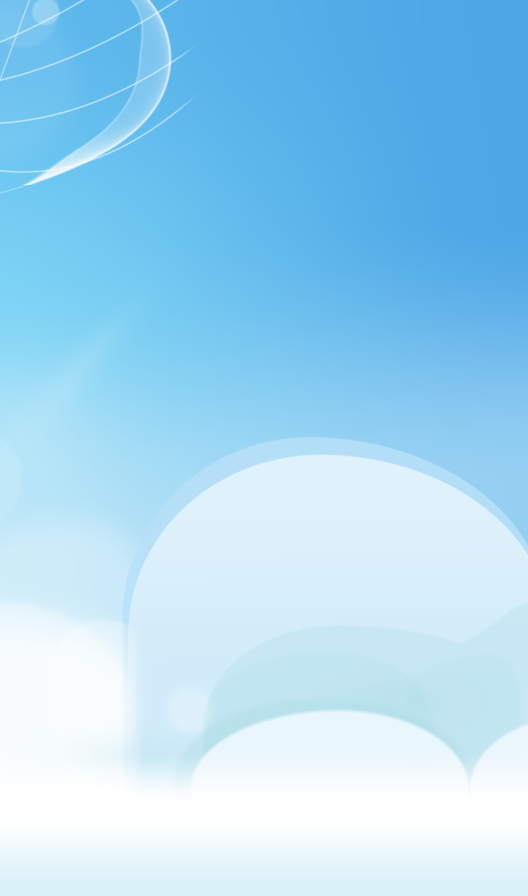
Reproduce this background procedurally as a Shadertoy shader.

```glsl
// A bright sky fading into pale layered clouds above a white mist,
// with a glassy crescent and fine arcs in the upper left corner.
// Clouds are two-sided ellipses; arcs and crescent are polynomial curves.

// Signed distance to a dome with separate left and right radii.
// Below its base the sides continue straight down.
float dome(vec2 p, vec2 base, float left, float right, float height) {
    vec2 radii = vec2(p.x < base.x ? left : right, height);
    vec2 q = (p - base) / radii;
    q.y = max(q.y, 0.0);
    float f = length(q);
    return f * (f - 1.0) / max(length(q / radii), 1e-4);
}

float ellipseGlow(vec2 p, vec2 centre, vec2 radii) {
    vec2 q = (p - centre) / radii;
    return exp(-dot(q, q));
}

// Coverage of a shape whose edge is softened over the given width.
float cover(float d, float soft) {
    return 1.0 - smoothstep(-soft, soft, d);
}

vec3 skyColour(vec2 p) {
    float low = 1.0 - smoothstep(0.36, 0.68, p.y);
    vec3 left = mix(vec3(0.49, 0.83, 0.96), vec3(0.37, 0.73, 0.93), smoothstep(0.64, 1.0, p.y));
    left = mix(left, vec3(0.74, 0.90, 0.97), low);
    vec3 right = mix(vec3(0.30, 0.65, 0.90), vec3(0.58, 0.81, 0.95),
                     1.0 - smoothstep(0.46, 0.76, p.y));
    return mix(left, right, smoothstep(-0.05, 0.62, p.x));
}

void mainImage(out vec4 fragColor, in vec2 fragCoord) {
    vec2 p = fragCoord / iResolution.y;
    float px = 1.0 / iResolution.y;
    vec3 white = vec3(1.0);
    vec3 teal = vec3(0.64, 0.85, 0.88);
    vec3 col = skyColour(p);

    // Hazy light on the left, with a slanted ray
    col = mix(col, white, 0.22 * ellipseGlow(p, vec2(0.02, 0.52), vec2(0.10, 0.09)));
    vec2 ray = mat2(0.66, -0.75, 0.75, 0.66) * (p - vec2(0.09, 0.59));
    col = mix(col, white, 0.12 * ellipseGlow(ray, vec2(0.0), vec2(0.08, 0.018)));
    col = mix(col, white, 0.10 * cover(length(p - vec2(-0.03, 0.465)) - 0.055, 0.003));

    // Faint discs near the top
    col = mix(col, white, 0.07 * cover(length(p - vec2(0.0, 0.91)) - 0.085, 0.02));
    col = mix(col, white, 0.10 * cover(length(p - vec2(0.026, 0.987)) - 0.040, 0.003));
    col = mix(col, white, 0.25 * cover(length(p - vec2(0.051, 0.987)) - 0.015, 0.002));

    // Fine arcs sweeping up to the right
    float depth = 1.0 - p.y;
    for (int i = 0; i < 4; i++) {
        float k = float(i);
        float slope = 0.42 - 0.18 * k;
        float bend = 0.92 + 0.154 * k * k;
        float d = depth - (0.047 + 0.040 * k + 0.0026 * k * k) + p.x * (slope + bend * p.x);
        d /= length(vec2(1.0, slope + 2.0 * bend * p.x));
        float ends = 1.0 - smoothstep(0.19, 0.225, p.x);
        col = mix(col, white, 0.65 * ends * cover(abs(d) - 0.0007, px));
    }
    float meridian = abs(p.x - 0.37 * (p.y - 0.911)) * 0.94;
    col = mix(col, white, 0.5 * cover(meridian - 0.0007, px) * step(0.911, p.y));

    // Glass crescent: a bright rim around a translucent body
    float t = depth - 0.065;
    float rimX = 0.190 - 5.2 * t * t - 140.0 * t * t * t * t;
    float steep = length(vec2(1.0, 10.4 * t + 560.0 * t * t * t));
    float width = 0.034 * sqrt(smoothstep(0.207, 0.165, depth)) * (0.55 + 0.45 * smoothstep(0.0, 0.07, depth));
    float outer = (p.x - rimX) / steep;
    float inner = (rimX - width - p.x) / steep;
    float body = cover(max(outer, inner), px);
    float tip = smoothstep(0.13, 0.20, depth);
    col = mix(col, white, body * (0.20 + 0.45 * tip + 0.3 * exp(-abs(outer) * 180.0)));
    float inTip = step(depth, 0.207);
    col = mix(col, white, 0.75 * inTip * cover(abs(outer) - 0.001, px * 1.3));
    col = mix(col, white, 0.30 * inTip * cover(abs(inner) - 0.001, px * 1.3));

    // Soft cloud bank on the left
    col = mix(col, white, 0.28 * cover(dome(p, vec2(0.08, 0.30), 0.16, 0.10, 0.12), 0.03));
    col = mix(col, white, 0.30 * cover(dome(p, vec2(0.0, 0.20), 0.2, 0.15, 0.128), 0.006));

    // Great cloud: outer veil, then the paler inside
    float veil = cover(dome(p, vec2(0.345, 0.310), 0.208, 0.267, 0.202), px);
    col = mix(col, vec3(0.72, 0.88, 0.97), veil * 0.85);
    float heart = cover(dome(p, vec2(0.358, 0.292), 0.215, 0.258, 0.2005), px);
    vec3 heartColour = mix(vec3(0.83, 0.925, 0.98), vec3(0.88, 0.95, 0.99), smoothstep(0.25, 0.45, p.y));
    col = mix(col, heartColour, heart * 0.95);

    // White puffs in front at the left
    float fadeRight = 1.0 - smoothstep(0.13, 0.165, p.x);
    col = mix(col, white, 0.30 * fadeRight * cover(dome(p, vec2(0.115, 0.255), 0.055, 0.06, 0.053), 0.004));
    col = mix(col, white, 0.80 * fadeRight * cover(dome(p, vec2(0.0, 0.16), 0.3, 0.20, 0.15), 0.045));

    // Teal folds under the great cloud
    float shelf = mix(0.05, 0.279, smoothstep(0.30, 0.45, p.x)) + 0.05 * smoothstep(0.50, 0.60, p.x);
    float fold = min(dome(p, vec2(0.378, 0.192), 0.150, 0.237, 0.110), p.y - shelf);
    col = mix(col, teal, 0.24 * cover(fold, 0.002));
    col = mix(col, teal, 0.16 * cover(dome(p, vec2(0.365, 0.198), 0.138, 0.118, 0.075), 0.002));
    col = mix(col, teal, 0.16 * cover(dome(p, vec2(0.545, 0.225), 0.09, 0.035, 0.043), 0.008));
    col = mix(col, teal, 0.22 * ellipseGlow(p, vec2(0.44, 0.218), vec2(0.045, 0.020)));
    col = mix(col, teal, 0.22 * ellipseGlow(p, vec2(0.15, 0.155), vec2(0.07, 0.025)));
    col = mix(col, teal, 0.32 * cover(dome(p, vec2(0.36, 0.130), 0.165, 0.165, 0.090), 0.006));

    // Pale domes rising from the mist
    float pale = min(dome(p, vec2(0.378, 0.120), 0.165, 0.145, 0.087),
                     dome(p, vec2(0.640, 0.120), 0.115, 0.10, 0.080));
    col = mix(col, vec3(0.93, 0.97, 0.995), 0.95 * cover(pale, 0.003));
    col = mix(col, white, 0.25 * cover(length(p - vec2(0.212, 0.207)) - 0.025, 0.008));

    // White mist, cooling towards the lower edge
    vec3 mist = mix(vec3(0.85, 0.945, 0.975), white, smoothstep(0.0, 0.095, p.y));
    col = mix(col, mist, 1.0 - smoothstep(0.10, 0.165, p.y));
    fragColor = vec4(col, 1.0);
}
```
